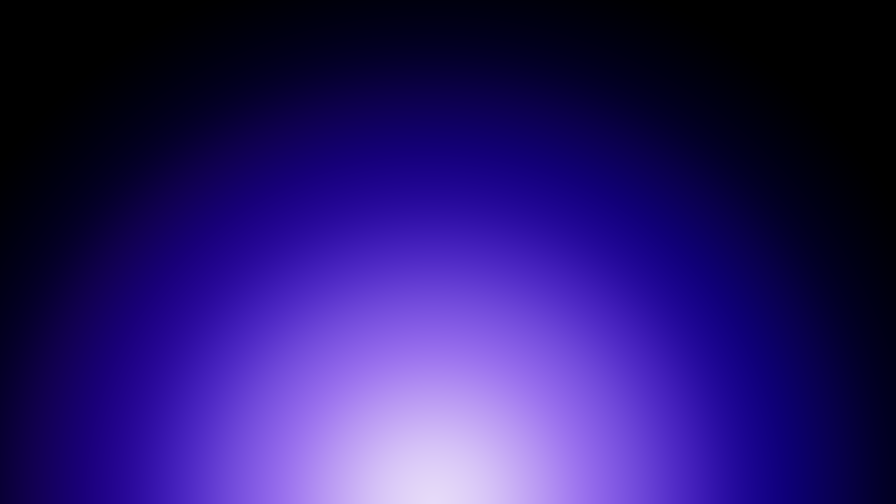
Reproduce this background procedurally as a WebGL 2 fragment shader.

```glsl
#version 300 es
precision highp float;
// A violet glow rising from the lower edge into a black surround.
// Distance from the glow's centre, in canvas heights, runs through a
// smooth spline of colours; the outer halo is warmer on the left.

#define GLOW_CENTER vec2(0.484, 0.0)
#define RAMP_STEP 0.1
#define SIDE_TINT 0.45
#define LAST_STOP 11

uniform vec2 u_resolution;
out vec4 fragColor;

// Evenly spaced colours from the core to the dark surround
const vec3 GLOW_RAMP[12] = vec3[12](
    vec3(0.905, 0.860, 0.975), vec3(0.850, 0.780, 0.970),
    vec3(0.740, 0.620, 0.955), vec3(0.600, 0.440, 0.930),
    vec3(0.450, 0.295, 0.860), vec3(0.290, 0.145, 0.755),
    vec3(0.155, 0.040, 0.610), vec3(0.080, 0.000, 0.470),
    vec3(0.050, 0.000, 0.310), vec3(0.012, 0.000, 0.150),
    vec3(0.000, 0.000, 0.055), vec3(0.000, 0.000, 0.000));

vec3 rampStop(int i) {
    return GLOW_RAMP[clamp(i, 0, LAST_STOP)];
}

// Catmull-Rom spline through the ramp, free of visible bands
vec3 glowColor(float radius) {
    float position = min(radius / RAMP_STEP, float(LAST_STOP));
    int i = int(floor(position));
    float t = fract(position);
    vec3 a = rampStop(i - 1), b = rampStop(i);
    vec3 c = rampStop(i + 1), d = rampStop(i + 2);
    vec3 curve = b + 0.5 * t * (c - a
        + t * (2.0 * a - 5.0 * b + 4.0 * c - d
        + t * (3.0 * (b - c) + d - a)));
    return clamp(curve, 0.0, 1.0);
}

void main() {
    vec2 uv = gl_FragCoord.xy / u_resolution;
    vec2 aspect = vec2(u_resolution.x / u_resolution.y, 1.0);
    vec2 offset = (uv - GLOW_CENTER) * aspect;
    float radius = length(offset);
    vec3 color = glowColor(radius);

    // Shift the halo from purple on the left to blue on the right
    float halo = smoothstep(0.5, 0.75, radius);
    color.r *= 1.0 - SIDE_TINT * halo * clamp(offset.x, -1.0, 1.0);

    fragColor = vec4(color, 1.0);
}
```
